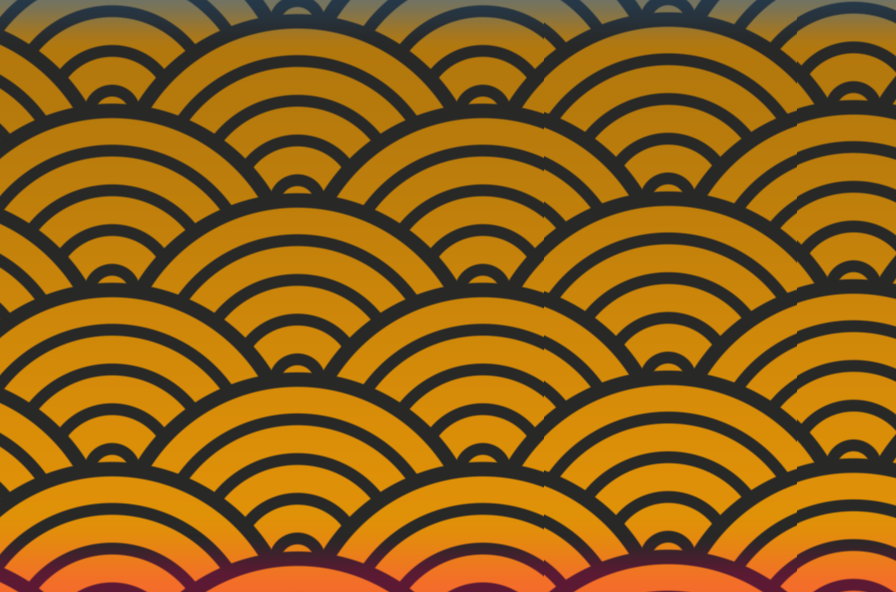
Give the GLSL for this pattern, as a Shadertoy shader.

```glsl
// Overlapping rows of concentric wave scales in gold and charcoal, tinted at the top and bottom.

// Layout, in units of the canvas height
const vec2  ORIGIN       = vec2(0.8156, 0.2032); // centre of one scale
const float COLUMN_PITCH = 0.6262;
const float ROW_PITCH    = 0.1513;

// Rings of one scale
const float RING_COUNT   = 5.0;
const float RING_FIRST   = 0.0385;
const float RING_PITCH   = 0.0671;
const float INNER_WIDTH  = 0.0200;
const float OUTER_WIDTH  = 0.0245;
const float EDGE_SOFT    = 0.0022;

// Faint vertical seams where the print slips upward
const float SEAM_LEFT    = 0.919;
const float SEAM_RIGHT   = 1.347;
const float SEAM_SLIP    = 0.0030;

// Colours
const vec3 GOLD_LOW    = vec3(0.88, 0.57, 0.03);
const vec3 GOLD_HIGH   = vec3(0.70, 0.47, 0.05);
const vec3 GOLD_TOP    = vec3(0.42, 0.45, 0.42);
const vec3 GOLD_BOTTOM = vec3(0.96, 0.42, 0.17);
const vec3 INK         = vec3(0.155, 0.155, 0.150);
const vec3 INK_TOP     = vec3(0.15, 0.23, 0.30);
const vec3 INK_BOTTOM  = vec3(0.36, 0.10, 0.20);

// Coverage of the region where the signed distance is negative
float fill(float d, float soft) {
    return 1.0 - smoothstep(-soft, soft, d);
}

// Ink amount on a scale at distance r from its centre
float ringInk(float r, float soft) {
    float last = RING_COUNT - 1.0;
    float ring = clamp(floor((r - RING_FIRST) / RING_PITCH + 0.5), 0.0, last);
    float offset = r - (RING_FIRST + ring * RING_PITCH);
    // The outer ring is inked right up to the rim
    return ring == last ? fill(-offset - 0.5 * OUTER_WIDTH, soft)
                        : fill(abs(offset) - 0.5 * INNER_WIDTH, soft);
}

// Stack the scales that can reach p, painting from back to front
float scaleInk(vec2 p, float soft) {
    float rim = RING_FIRST + (RING_COUNT - 1.0) * RING_PITCH + 0.5 * OUTER_WIDTH;
    float nearestRow = floor(p.y / ROW_PITCH);
    float ink = 1.0;
    for (int k = 1; k >= -3; k--) {
        float row = nearestRow + float(k);
        float column = p.x / COLUMN_PITCH + 0.5 * mod(row, 2.0);
        vec2 local = vec2((fract(column + 0.5) - 0.5) * COLUMN_PITCH,
                          p.y - row * ROW_PITCH);
        float r = length(local);
        ink = mix(ink, ringInk(r, soft), fill(r - rim, soft));
    }
    return ink;
}

void mainImage(out vec4 fragColor, in vec2 fragCoord) {
    vec2 uv = fragCoord / iResolution.y;
    float soft = max(EDGE_SOFT, 0.75 / iResolution.y);

    // Pattern position, with the slip at each seam
    vec2 p = uv - ORIGIN;
    p.y -= SEAM_SLIP * (step(SEAM_LEFT, uv.x) + step(SEAM_RIGHT, uv.x));
    float ink = scaleInk(p, soft);

    // Vertical gradients
    float topTint = smoothstep(0.91, 1.02, uv.y);
    float bottomTint = 1.0 - smoothstep(-0.01, 0.13, uv.y);
    vec3 gold = mix(GOLD_LOW, GOLD_HIGH, smoothstep(0.05, 0.98, uv.y));
    gold = mix(gold, GOLD_TOP, topTint);
    gold = mix(gold, GOLD_BOTTOM, bottomTint);

    vec3 line = mix(INK, INK_TOP, topTint);
    line = mix(line, INK_BOTTOM, 1.0 - smoothstep(0.02, 0.10, uv.y));

    fragColor = vec4(mix(gold, line, ink), 1.0);
}
```
